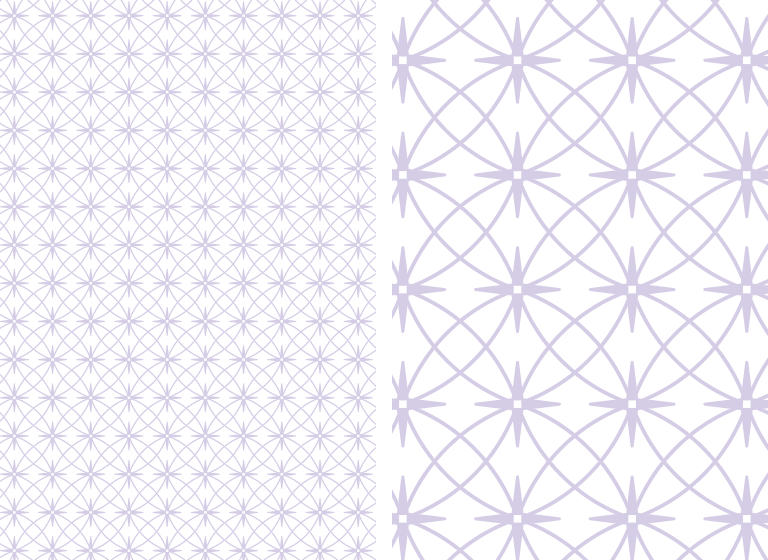
Left, the full canvas; right, a detail of the centre.
Write a Shadertoy shader that draws this pattern.

```glsl
// Lilac lattice on white: a square grid of four-pointed stars with pierced hearts,
// joined along both diagonals by pairs of circular arcs that cross in each cell.
// Distances are measured in cells, folded by symmetry and inked with smooth edges.

const vec3  PAPER = vec3(1.0);
const vec3  INK = vec3(0.835, 0.80, 0.90);
const float CELL = 0.06823;                  // star spacing, in canvas heights
const vec2  FIRST_STAR = vec2(0.0256, 0.0167); // lowest left star, in canvas heights
const float ARC_RADIUS = 1.5811;             // joins diagonal stars, in cells
const float ARC_HALF_WIDTH = 0.0165;
const float SPIKE_LENGTH = 0.365;
const float SPIKE_WAIST = 0.040;             // inner corner between two spikes
const float SPIKE_ROUNDING = 0.013;
const float HOLE_HALF_SIZE = 0.033;

// Swap the axes so that x is the larger one
vec2 foldDiagonal(vec2 p) {
    p = abs(p);
    return p.x < p.y ? p.yx : p;
}

// Two mirrored arcs stand for all four after folding; p is from the cell centre
float arcDistance(vec2 p) {
    p = foldDiagonal(p);
    float inner = abs(length(p + vec2(1.0, 1.0)) - ARC_RADIUS);
    float outer = abs(length(p + vec2(1.0, -1.0)) - ARC_RADIUS);
    return min(inner, outer) - ARC_HALF_WIDTH;
}

// Signed distance to a star with four tapering spikes
float starDistance(vec2 p) {
    p = foldDiagonal(p);
    vec2 tip = vec2(SPIKE_LENGTH, 0.0);
    vec2 edge = vec2(SPIKE_WAIST) - tip;
    vec2 q = p - tip;
    float along = clamp(dot(q, edge) / dot(edge, edge), 0.0, 1.0);
    float side = sign(edge.y * q.x - edge.x * q.y);
    return side * length(q - edge * along) - SPIKE_ROUNDING;
}

float squareDistance(vec2 p, float halfSize) {
    p = abs(p);
    return max(p.x, p.y) - halfSize;
}

float coverage(float dist, float pixel) {
    return clamp(0.5 - dist / pixel, 0.0, 1.0);
}

void mainImage(out vec4 fragColor, in vec2 fragCoord) {
    vec2 grid = (fragCoord / iResolution.y - FIRST_STAR) / CELL;
    float pixel = 1.0 / (iResolution.y * CELL);

    // Each point is seen from its nearest star and from its cell centre
    vec2 fromStar = fract(grid + 0.5) - 0.5;
    vec2 fromCentre = fract(grid) - 0.5;

    float ink = coverage(min(arcDistance(fromCentre), starDistance(fromStar)), pixel);
    ink *= 1.0 - coverage(squareDistance(fromStar, HOLE_HALF_SIZE), pixel);

    fragColor = vec4(mix(PAPER, INK, ink), 1.0);
}
```
